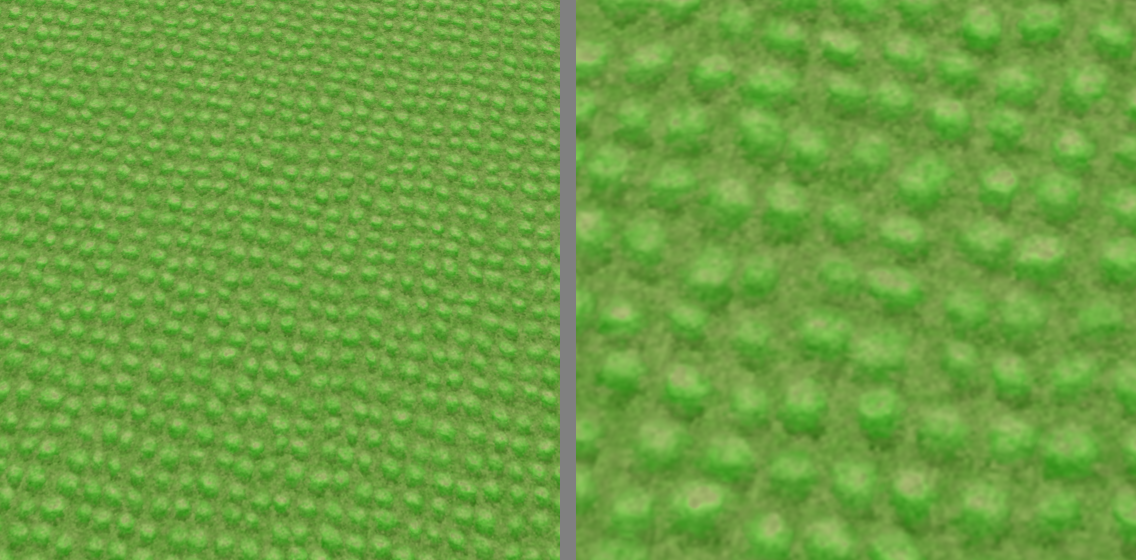
Left, the full canvas; right, a detail of the centre.
Write a three.js fragment shader that draws this texture.

```glsl
// Green knobbly cloth seen at a slant: a skewed lattice of about 25 by 27 bumps
// shrinks toward the top by a perspective divide. Each bump has a pale cap,
// a vivid front and a short dark crescent below, broken up by fibre noise.
varying vec2 vUv;

const vec3 OLIVE = vec3(0.440, 0.610, 0.260);
const vec3 SHADOW = vec3(0.325, 0.500, 0.170);
const vec3 VIVID = vec3(0.305, 0.640, 0.175);
const vec3 PALE = vec3(0.580, 0.695, 0.380);
const vec3 SHEEN = vec3(0.030, 0.085, 0.025);
const float TILT = 0.4;

float hash(vec2 p) {
  vec3 h = fract(vec3(p.xyx) * 0.1031);
  h += dot(h, h.yzx + 33.33);
  return fract((h.x + h.y) * h.z);
}

float noise(vec2 p) {
  vec2 i = floor(p);
  vec2 f = fract(p);
  f = f * f * (3.0 - 2.0 * f);
  float low = mix(hash(i), hash(i + vec2(1.0, 0.0)), f.x);
  float high = mix(hash(i + vec2(0.0, 1.0)), hash(i + vec2(1.0, 1.0)), f.x);
  return mix(low, high, f.y);
}

float fibres(vec2 p) {
  return 0.6 * noise(p) + 0.4 * noise(p * 2.1 + 17.0);
}

// Soft ellipse whose outline is frayed by an offset
float blob(vec2 d, vec2 radii, float softness, float fray) {
  return 1.0 - smoothstep(1.0 - softness, 1.0 + 0.3 * softness, length(d / radii) + fray);
}

// Canvas position to lattice units on the receding cloth
vec2 latticeCoord(vec2 uv) {
  vec2 p = uv - 0.5;
  p /= 1.0 - TILT * p.y;
  return vec2(25.4 * p.x - 7.43 * p.y, 4.93 * p.x + 26.6 * p.y) + vec2(0.72, 0.6);
}

// Strongest cap, front and shadow among the neighbouring bumps
vec3 bumpLayers(vec2 p, float fray) {
  vec2 cell = floor(p);
  vec3 layers = vec3(0.0);
  for (int y = -1; y <= 1; y++) {
    for (int x = -1; x <= 1; x++) {
      vec2 id = cell + vec2(float(x), float(y));
      vec2 jitter = vec2(hash(id + 101.0), hash(id + 157.0)) - 0.5;
      vec2 d = p - id - 0.5 - 0.30 * jitter;
      float size = mix(0.85, 1.15, hash(id + 211.0));
      float strength = mix(0.65, 1.0, hash(id + 263.0));
      // Lean the outline so that rows do not run together
      d.y += 0.15 * d.x * (hash(id + 307.0) * 2.0 - 0.4);
      float cap = blob(d - vec2(-0.05, 0.17), vec2(0.38, 0.28) * size, 0.75, fray);
      float front = blob(d, vec2(0.42, 0.41) * size, 0.50, fray);
      float shade = blob(d - vec2(0.07, -0.27), vec2(0.40, 0.31) * size, 0.55, fray);
      layers = max(layers, vec3(cap, front, shade) * strength);
    }
  }
  return layers;
}

void main() {
  vec2 p = latticeCoord(vUv);

  // Slight unevenness of the weave
  vec2 warp = vec2(noise(p * 0.6 + 70.0), noise(p * 0.6 + 130.0)) - 0.5;
  float grain = fibres(p * vec2(6.0, 6.5) + 300.0) - 0.5;
  float wisps = fibres(p * vec2(3.5, 5.0) + 820.0) - 0.5;
  vec3 layers = bumpLayers(p + 0.40 * warp, grain * 0.65);

  // Ground, shadow, vivid front, pale cap and the sheen where they meet
  vec3 color = mix(OLIVE, SHADOW, 0.90 * layers.z);
  color = mix(color, VIVID, 0.95 * layers.y);
  float cap = clamp(layers.x * (0.95 + 0.8 * wisps), 0.0, 1.0);
  color = mix(color, PALE, cap);
  color += SHEEN * 4.0 * cap * (1.0 - cap) * layers.y;

  // Pale and vivid wisps of fibre, speckle and a paler far end
  color += vec3(0.15, 0.03, 0.12) * wisps;
  float speckle = noise(p * 12.0 + 500.0) - 0.5;
  color += vec3(0.9, 0.85, 0.7) * (0.12 * grain + 0.08 * speckle);
  color += vec3(0.035, 0.012, 0.03) * (vUv.y - 0.5);

  gl_FragColor = vec4(clamp(color, 0.0, 1.0), 1.0);
}
```
